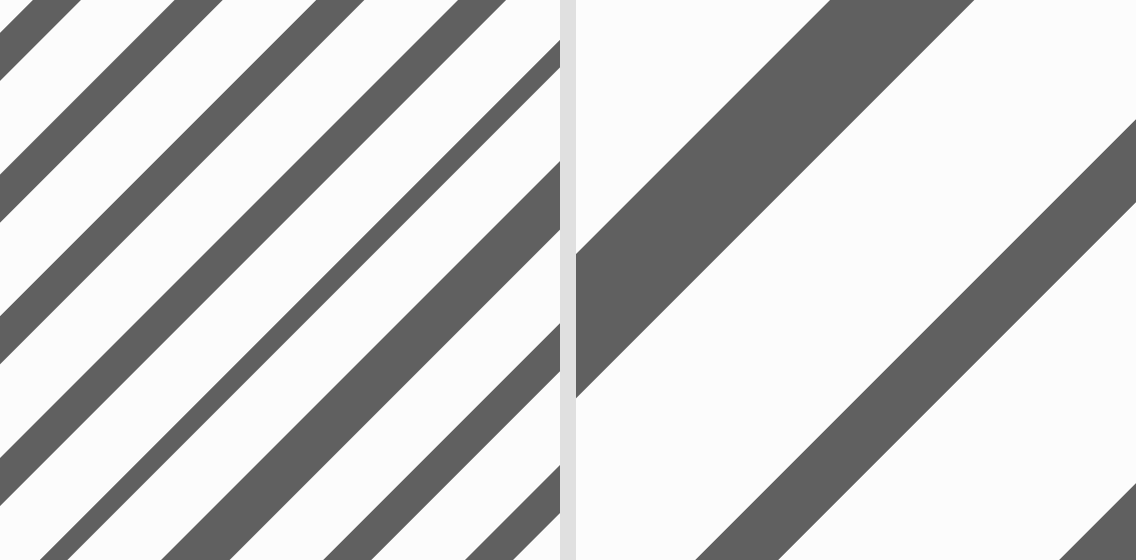
Left: the whole. Right: its middle third, enlarged.
This pattern is drawn by a WebGL 2 fragment shader. Its source:

```glsl
#version 300 es
precision highp float;

#define PITCH 0.2531
#define BAND_WIDTH 0.0859
#define FIRST_BAND 0.0586
#define SHIFTED_GAP 4
#define GAP_SHIFT 0.0365
#define LAST_GAP 7
#define PAPER vec3(0.988)
#define INK vec3(0.376)

uniform vec2 u_resolution;
out vec4 fragColor;

// Signed distance to the light gaps, negative inside; one gap sits off the grid.
float gapDistance(float diagonal) {
    float halfGap = 0.5 * (PITCH - BAND_WIDTH);
    float nearest = 1e3;
    for (int i = -1; i <= LAST_GAP; i++) {
        float center = FIRST_BAND + BAND_WIDTH + halfGap + float(i) * PITCH;
        if (i == SHIFTED_GAP) center -= GAP_SHIFT;
        nearest = min(nearest, abs(diagonal - center) - halfGap);
    }
    return nearest * inversesqrt(2.0);
}

void main() {
    vec2 uv = gl_FragCoord.xy / u_resolution;

    // Runs from the upper left corner to the lower right one.
    float diagonal = uv.x + 1.0 - uv.y;

    // One pixel of edge smoothing.
    float pixel = 1.0 / min(u_resolution.x, u_resolution.y);
    float ink = clamp(0.5 + gapDistance(diagonal) / pixel, 0.0, 1.0);

    fragColor = vec4(mix(PAPER, INK, ink), 1.0);
}
```
